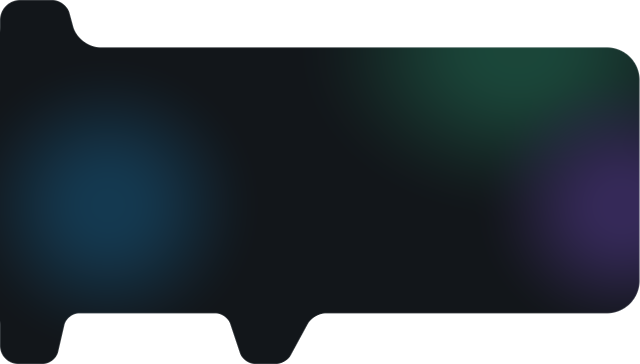
Write a Shadertoy shader that draws this background.

```glsl
// A dark panel with tabs on its upper and lower edges, on white, lit by three soft glows.
// The outline joins a box and slanted tabs by rounded unions of distances;
// each glow is an elliptical falloff blended over the base colour.

#define PAPER       vec3(1.0)
#define BASE        vec3(0.071, 0.086, 0.102)
#define BLUE        vec3(0.080, 0.222, 0.312)
#define GREEN       vec3(0.104, 0.275, 0.225)
#define PURPLE      vec3(0.208, 0.162, 0.345)
#define RIM         vec3(0.60, 0.63, 0.64)
#define RIM_AMOUNT  0.3
#define ASPECT      1.745
#define BODY_BOTTOM 0.139
#define BODY_TOP    0.870
#define BODY_CORNER 0.090

// Intersection and union with rounded joins of radius r
float roundMax(float a, float b, float r) {
    return min(max(a, b), -r) + length(max(vec2(a, b) + r, 0.0));
}

float roundMin(float a, float b, float r) {
    return -roundMax(-a, -b, r);
}

// Signed distance to a slanted line; positive on its right
float slant(vec2 p, float baseX, float tipX, float height) {
    float slope = (tipX - baseX) / height;
    return (p.x - baseX - slope * p.y) / sqrt(1.0 + slope * slope);
}

// Tab rising from y = 0; left and right hold base x, tip x and corner radius
float tab(vec2 p, float height, vec3 left, vec3 right) {
    float top = p.y - height;
    float d = roundMax(top, -slant(p, left.x, left.y, height), left.z);
    d = roundMax(d, slant(p, right.x, right.y, height), right.z);
    return max(d, -p.y - 0.3);
}

// Panel outline, open toward the left side of the canvas
float panel(vec2 p) {
    float middle = 0.5 * (BODY_TOP + BODY_BOTTOM);
    float halfHeight = 0.5 * (BODY_TOP - BODY_BOTTOM);
    float d = roundMax(abs(p.y - middle) - halfHeight, p.x - ASPECT + 0.001, BODY_CORNER);

    vec2 up = vec2(p.x, p.y - BODY_TOP);
    vec2 down = vec2(p.x, BODY_BOTTOM - p.y);
    float upper = tab(up, 1.0 - BODY_TOP, vec3(0.0, 0.0, 0.055), vec3(0.215, 0.180, 0.036));
    float corner = tab(down, BODY_BOTTOM, vec3(0.0, 0.0, 0.050), vec3(0.183, 0.151, 0.034));
    float lower = tab(down, BODY_BOTTOM, vec3(0.618, 0.664, 0.030), vec3(0.855, 0.780, 0.024));

    d = roundMin(d, upper, 0.057);
    d = roundMin(d, corner, 0.032);
    return roundMin(d, lower, 0.029);
}

// Soft elliptical light, 1 at the centre and 0 at the radius
float glow(vec2 p, vec2 centre, vec2 radius) {
    return 1.0 - smoothstep(0.08, 1.0, length((p - centre) / radius));
}

void mainImage(out vec4 fragColor, in vec2 fragCoord) {
    vec2 p = fragCoord / iResolution.xy * vec2(ASPECT, 1.0);
    float pixel = 1.0 / iResolution.y;

    // Glows
    vec3 color = BASE;
    color = mix(color, BLUE, glow(p, vec2(0.295, 0.436), vec2(0.43, 0.42)));
    color = mix(color, GREEN, glow(p, vec2(1.410, 0.864), vec2(0.62, 0.48)));
    color = mix(color, PURPLE, glow(p, vec2(1.695, 0.432), vec2(0.41, 0.39)));

    // Thin rim and smoothed outline
    float d = panel(p);
    float rim = 1.0 - smoothstep(0.0, 0.004, -d);
    color = mix(color, RIM, RIM_AMOUNT * rim);
    float coverage = clamp(0.5 - d / pixel, 0.0, 1.0);
    fragColor = vec4(mix(PAPER, color, coverage), 1.0);
}
```
